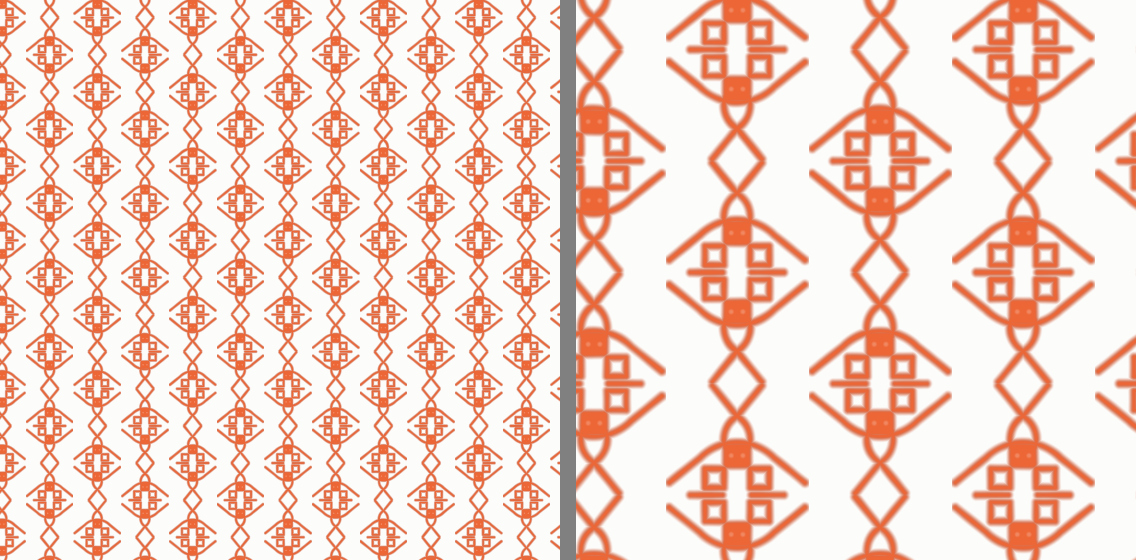
Left: the whole. Right: its middle third, enlarged.
A WebGL 1 fragment shader for this pattern:

```glsl
precision highp float;

uniform vec2 u_resolution;

// Lengths are in motif units; CANVAS of them span the canvas.
const float CANVAS = 1150.5;
const vec2 GAP = vec2(97.95, 152.5);
const vec2 ORIGIN = vec2(102.0, 123.0);
const float HALF_LINE = 2.3;
const float EDGE_BLUR = 2.0;
const float ARC_RADIUS = 36.0;
const vec2 ARC_TIP = vec2(46.5, 8.5);
const vec2 LENS_CENTER = vec2(-9.7, 38.0);
const float LENS_RADIUS = 18.7;
const vec2 DIAMOND_SIDE = vec2(17.0, 75.0);
const vec2 DIAMOND_END = vec2(0.0, 54.0);
const vec2 KNOT_CENTER = vec2(0.0, 27.0);
const vec2 KNOT_HALF = vec2(6.5, 5.5);
const float KNOT_ROUND = 3.5;
const vec2 SQUARE_CENTER = vec2(15.5, 11.5);
const vec2 SQUARE_HALF = vec2(6.5);
const vec2 BAR = vec2(10.0, 32.0);
const vec2 FLECK_CENTER = vec2(4.0, 27.0);
const float FLECK_STRENGTH = 0.22;
const float WOBBLE = 0.45;
const float WOBBLE_SCALE = 0.06;
const vec3 PAPER = vec3(0.99, 0.99, 0.985);
const vec3 ORANGE = vec3(0.93, 0.40, 0.21);
const vec3 RUST = vec3(0.83, 0.43, 0.30);

vec2 gradientAt(vec2 cell) {
  float angle = 6.2832 * fract(sin(dot(cell, vec2(127.1, 311.7))) * 43758.5);
  return vec2(cos(angle), sin(angle));
}

float gradientNoise(vec2 p) {
  vec2 i = floor(p);
  vec2 f = p - i;
  vec2 u = f * f * (3.0 - 2.0 * f);
  vec2 x = vec2(1.0, 0.0);
  vec2 y = vec2(0.0, 1.0);
  float low = mix(dot(gradientAt(i), f), dot(gradientAt(i + x), f - x), u.x);
  float high = mix(dot(gradientAt(i + y), f - y),
                   dot(gradientAt(i + 1.0), f - 1.0), u.x);
  return mix(low, high, u.y);
}

float segment(vec2 p, vec2 a, vec2 b) {
  vec2 ab = b - a;
  return length(p - a - ab * clamp(dot(p - a, ab) / dot(ab, ab), 0.0, 1.0));
}

float box(vec2 p, vec2 halfSize) {
  vec2 d = abs(p) - halfSize;
  return length(max(d, 0.0)) + min(max(d.x, d.y), 0.0);
}

// Round bow over the medallion, running straight out to its tip.
float bow(vec2 q) {
  if (q.y > q.x) return abs(length(q) - ARC_RADIUS);
  return segment(q, vec2(ARC_RADIUS * 0.7071), ARC_TIP);
}

// Signed distance to one motif, folded into a single quadrant.
float motif(vec2 q) {
  float line = bow(q);
  line = min(line, abs(length(q - LENS_CENTER) - LENS_RADIUS));
  line = min(line, segment(q, DIAMOND_SIDE, DIAMOND_END));
  line = min(line, abs(box(q - SQUARE_CENTER, SQUARE_HALF)));
  line = min(line, segment(q, vec2(BAR.x, 0.0), vec2(BAR.y, 0.0)));
  float knot = box(q - KNOT_CENTER, KNOT_HALF) - KNOT_ROUND;
  return min(line - HALF_LINE, knot);
}

void main() {
  float side = min(u_resolution.x, u_resolution.y);
  vec2 p = gl_FragCoord.xy / side * CANVAS;

  // Neighbouring columns are staggered by half a repeat.
  vec2 grid = (p - ORIGIN) / GAP;
  float column = floor(grid.x + 0.5);
  grid.y += 0.5 * mod(column, 2.0);
  vec2 q = abs(fract(grid + 0.5) - 0.5) * GAP;

  // Slightly uneven print weight.
  float d = motif(q) + WOBBLE * gradientNoise(p * WOBBLE_SCALE);

  // Soft edge with a duller rim around the bright core.
  float blur = max(EDGE_BLUR, 0.75 * CANVAS / side);
  float cover = 1.0 - smoothstep(-blur, blur, d - 0.3);
  vec3 ink = mix(ORANGE, RUST, smoothstep(-2.4, -0.2, d));

  // Pale flecks inside the knots.
  float fleck = 1.0 - smoothstep(0.5, 2.5, length(q - FLECK_CENTER));
  ink = mix(ink, PAPER, FLECK_STRENGTH * fleck);

  gl_FragColor = vec4(mix(PAPER, ink, cover), 1.0);
}
```
